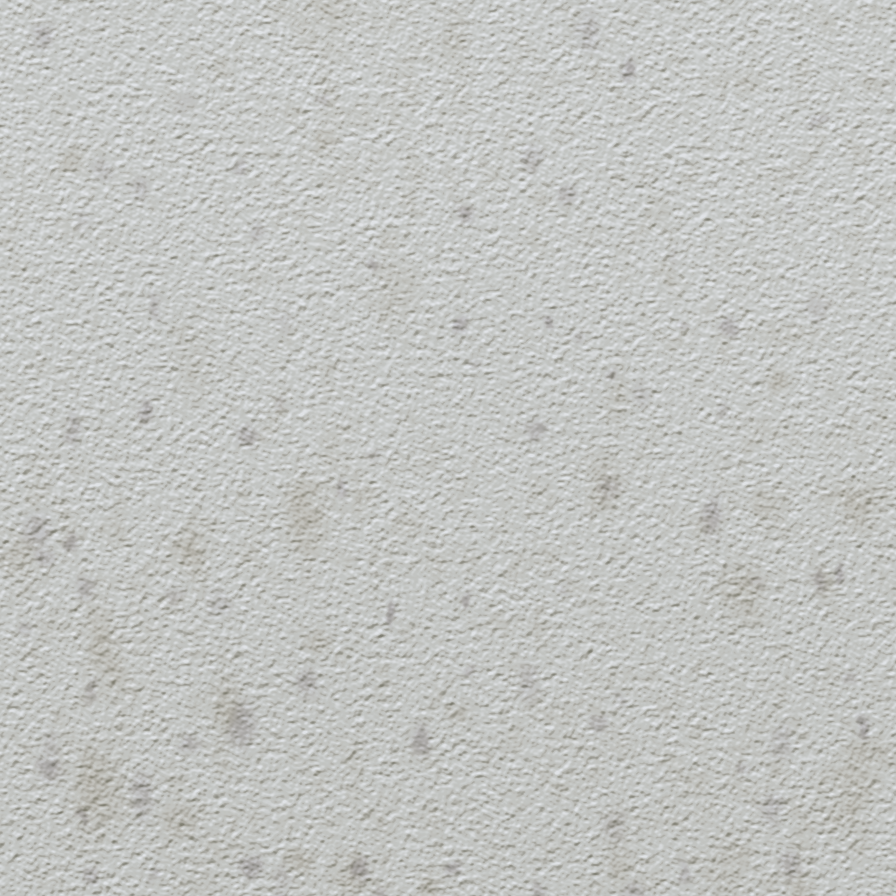
Write a Shadertoy shader that draws this texture.

```glsl
const vec3 PALE = vec3(0.81, 0.82, 0.82);
const vec3 PLASTER = vec3(0.76, 0.77, 0.76);
const vec3 SHADE = vec3(0.71, 0.71, 0.69);
const vec3 SHADOW = vec3(0.63, 0.63, 0.60);
const vec3 BROWN_TINT = vec3(-0.004, 0.006, 0.018);
const vec3 GREY_TINT = vec3(0.0, 0.008, -0.016);

const float BASE_TONE = 0.792;
const float BOTTOM_DARKENING = 0.026;
const vec2 GRAIN_FREQ = vec2(98.0, 122.0);
const float FINE_SHARE = 0.75;
const vec2 LIGHT_STEP = vec2(-0.0011, 0.0027);
const float RELIEF_GAIN = 0.18;
const float PIT_GAIN = 0.15;
const float PIT_LEVEL = 0.22;
const float PATCH_GAIN = 0.022;
const float MOTTLE_GAIN = 0.085;
const float SPOT_GAIN = 0.12;
const float BLOTCH_GAIN = 0.055;

vec3 hash3(vec2 p) {
    vec3 q = fract(p.xyx * vec3(0.1031, 0.1030, 0.0973));
    q += dot(q, q.yxz + 33.33);
    return fract((q.xxy + q.yzz) * q.zyx);
}

float cornerSlope(vec2 cell, vec2 corner, vec2 f) {
    return dot(hash3(cell + corner).xy * 2.0 - 1.0, f - corner);
}

// Gradient noise, roughly -0.7 to 0.7
float noise(vec2 p) {
    vec2 i = floor(p), f = p - i;
    vec2 u = f * f * f * (f * (f * 6.0 - 15.0) + 10.0);
    float low = mix(cornerSlope(i, vec2(0, 0), f), cornerSlope(i, vec2(1, 0), f), u.x);
    float high = mix(cornerSlope(i, vec2(0, 1), f), cornerSlope(i, vec2(1, 1), f), u.x);
    return mix(low, high, u.y);
}

float fbm(vec2 p) {
    float sum = 0.0, amp = 0.6;
    for (int i = 0; i < 3; i++) {
        sum += amp * noise(p);
        p = mat2(1.6, 1.2, -1.2, 1.6) * p + 17.3;
        amp *= 0.5;
    }
    return sum;
}

// Rough plaster surface
float grainHeight(vec2 uv) {
    vec2 p = uv * GRAIN_FREQ + 40.0;
    vec2 fine = mat2(0.8, 0.6, -0.6, 0.8) * p * 1.8;
    return noise(p) + FINE_SHARE * noise(fine + 71.0);
}

// Soft scattered stains, some drawn out vertically
float stains(vec2 uv, float cells, vec2 radii, float chance, float seed) {
    vec2 p = uv * cells, home = floor(p);
    float cover = 0.0;
    for (int y = -1; y <= 1; y++) {
        for (int x = -1; x <= 1; x++) {
            vec2 cell = home + vec2(x, y);
            vec3 place = hash3(cell + seed);
            vec3 look = hash3(cell + seed + 57.0);
            float present = step(place.z, chance * mix(1.25, 0.7, cell.y / cells));
            float radius = mix(radii.x, radii.y, look.x * look.x);
            float stretch = 1.0 + 1.3 * look.y * look.y * look.y;
            vec2 d = (p - cell - place.xy) / cells;
            float r = length(d * vec2(1.0, 1.0 / stretch)) / radius;
            float strength = mix(0.3, 1.0, look.z);
            cover = max(cover, present * strength * (1.0 - smoothstep(0.2, 1.4, r)));
        }
    }
    return cover;
}

vec3 toneToColour(float tone) {
    vec3 colour = mix(SHADOW, SHADE, (tone - 0.63) / 0.08);
    colour = mix(colour, PLASTER, clamp((tone - 0.71) / 0.06, 0.0, 1.0));
    return tone < 0.77 ? colour : mix(PLASTER, PALE, (tone - 0.77) / 0.05);
}

void mainImage(out vec4 fragColor, in vec2 fragCoord) {
    vec2 uv = fragCoord / iResolution.y;

    // Relief lit from above, with deeper shadow in the pits
    float slope = grainHeight(uv) - grainHeight(uv + LIGHT_STEP);
    float relief = RELIEF_GAIN * slope - PIT_GAIN * max(-slope - PIT_LEVEL, 0.0);

    // Broad patches and weathering
    float patches = fbm(uv * 4.0 + 9.0);
    float mottle = fbm(uv * vec2(34.0, 28.0) + 31.0);
    float dirt = max(mottle + 0.5 * patches, 0.0);

    // Ragged spots and faint brown blotches
    vec2 warp = vec2(noise(uv * 60.0 + 5.0), noise(uv * 60.0 + 93.0));
    vec2 ragged = uv + 0.010 * warp;
    float spots = stains(ragged, 13.0, vec2(0.007, 0.016), 0.5, 3.0);
    float blotches = stains(ragged, 8.0, vec2(0.013, 0.032), 0.5, 211.0);

    float tone = BASE_TONE + relief;
    tone -= BOTTOM_DARKENING * (1.0 - smoothstep(0.0, 0.9, uv.y));
    tone += PATCH_GAIN * patches - MOTTLE_GAIN * dirt;
    tone -= SPOT_GAIN * spots + BLOTCH_GAIN * blotches;

    vec3 colour = toneToColour(clamp(tone, 0.5, 0.89));
    colour -= BROWN_TINT * clamp(0.6 * blotches + dirt, 0.0, 1.0);
    colour -= GREY_TINT * spots;
    fragColor = vec4(colour, 1.0);
}
```
